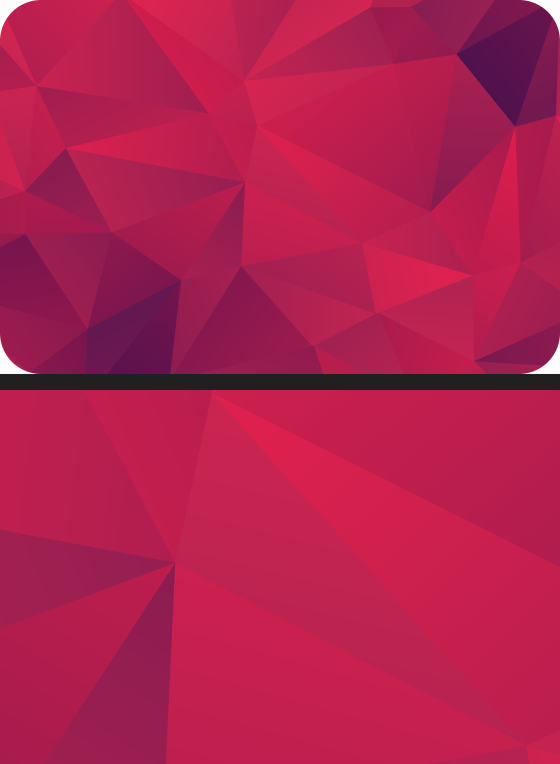
Top: the whole. Bottom: its middle third, enlarged.
Give the GLSL for this background, as a WebGL 1 fragment shader.

```glsl
precision highp float;

uniform vec2 u_resolution;

#define CELL_SIZE 0.245
#define JITTER 0.36
#define GRID_ANGLE 0.42
#define BASE_LEVEL 0.745
#define FACET_CONTRAST 0.15
#define FACET_SLOPE 0.36
#define CORNER_RADIUS 0.11
#define PAGE_COLOR vec3(0.99)

float hash(vec2 p) {
  return fract(sin(dot(p, vec2(12.9898, 78.233))) * 43758.5453);
}

float cross2(vec2 a, vec2 b) {
  return a.x * b.y - a.y * b.x;
}

mat2 gridRotation() {
  float c = cos(GRID_ANGLE), s = sin(GRID_ANGLE);
  return mat2(c, s, -s, c);
}

// Jittered lattice point in canvas units
vec2 meshVertex(vec2 cell) {
  vec2 offset = vec2(hash(cell + 3.7), hash(cell + 19.3)) * 2.0 - 1.0;
  return gridRotation() * (cell + JITTER * offset) * CELL_SIZE;
}

float softBlob(vec2 p, vec2 center, vec2 radius) {
  vec2 q = (p - center) / radius;
  return exp(-dot(q, q));
}

// Broad light and shade across the canvas
float lightLevel(vec2 p) {
  float level = BASE_LEVEL;
  level -= 0.29 * softBlob(p, vec2(0.33, 0.0), vec2(0.55, 0.27));
  level -= 0.13 * softBlob(p, vec2(0.15, 0.42), vec2(0.42, 0.25));
  level -= 0.37 * softBlob(p, vec2(1.38, 0.86), vec2(0.24, 0.23));
  level -= 0.15 * softBlob(p, vec2(1.5, 0.12), vec2(0.25));
  level += 0.07 * softBlob(p, vec2(1.05, 0.42), vec2(0.3));
  return level;
}

// Plum to crimson, driven by the red level
vec3 facetColor(float level, float tint) {
  float green = mix(0.085, 0.13, smoothstep(0.3, 0.85, level));
  return vec3(level, green + 0.03 * (tint - 0.5), 0.31 + 0.02 * (tint - 0.5));
}

float edgeDistance(vec2 p, vec2 a, vec2 b) {
  return cross2(b - a, p - a) / length(b - a);
}

// Colour weighted by the coverage of one counter-clockwise triangle
vec4 facet(vec2 p, vec2 a, vec2 b, vec2 c, vec2 seed) {
  float inside = min(edgeDistance(p, a, b),
                     min(edgeDistance(p, b, c), edgeDistance(p, c, a)));
  float coverage = clamp(0.5 + inside * u_resolution.y, 0.0, 1.0);
  vec2 center = (a + b + c) / 3.0;
  float angle = 6.2832 * hash(seed + 5.1);
  float level = lightLevel(center) + FACET_CONTRAST * (hash(seed) - 0.5);
  level += FACET_SLOPE * dot(p - center, vec2(cos(angle), sin(angle)));
  level = clamp(level, 0.28, 0.87);
  return vec4(facetColor(level, hash(seed + 8.9)), 1.0) * coverage;
}

// Two triangles per quad, split along the better diagonal
vec4 quadFacets(vec2 p, vec2 cell) {
  vec2 a = meshVertex(cell);
  vec2 b = meshVertex(cell + vec2(1.0, 0.0));
  vec2 c = meshVertex(cell + vec2(1.0, 1.0));
  vec2 d = meshVertex(cell + vec2(0.0, 1.0));
  float splitAC = min(cross2(b - a, c - a), cross2(c - a, d - a));
  float splitBD = min(cross2(b - a, d - a), cross2(c - b, d - b));
  vec2 seed = cell + 0.31;
  if (splitAC > splitBD) {
    return facet(p, a, b, c, seed) + facet(p, a, c, d, seed + 0.47);
  }
  return facet(p, a, b, d, seed) + facet(p, b, c, d, seed + 0.47);
}

float roundedBox(vec2 p, vec2 halfSize, float radius) {
  vec2 q = abs(p) - halfSize + radius;
  return length(max(q, 0.0)) + min(max(q.x, q.y), 0.0) - radius;
}

void main() {
  vec2 p = gl_FragCoord.xy / u_resolution.y;
  vec2 home = floor(p * gridRotation() / CELL_SIZE);

  vec4 sum = vec4(0.0);
  for (int y = -1; y <= 1; y++) {
    for (int x = -1; x <= 1; x++) {
      sum += quadFacets(p, home + vec2(float(x), float(y)));
    }
  }
  vec3 color = sum.rgb / max(sum.a, 0.0001);

  // Rounded card on a white page
  vec2 halfSize = 0.5 * u_resolution / u_resolution.y;
  float outside = roundedBox(p - halfSize, halfSize, CORNER_RADIUS);
  color = mix(color, PAGE_COLOR, clamp(0.5 + outside * u_resolution.y, 0.0, 1.0));
  gl_FragColor = vec4(color, 1.0);
}
```
